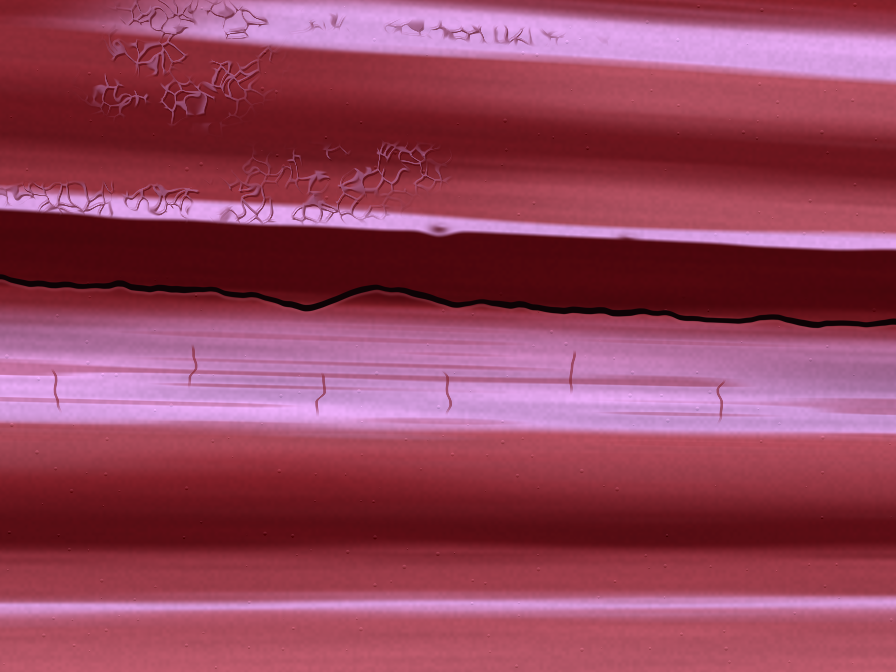
Give the GLSL for this texture, as a WebGL 1 fragment shader.

```glsl
precision highp float;
// Glossy red paint on a horizontal wooden moulding: tilted bands of shade and sheen,
// drawn as a chain of soft colour steps across the profile, then roughened with brush
// streaks, cellular paint wrinkles, small blisters, hairlines and one long dark crack.
uniform vec2 u_resolution;

#define TILT 0.10
#define STREAK_DENSITY 110.0
#define STREAK_SHIFT 0.012
#define WRINKLE_SCALE 52.0
#define BLISTER_SCALE 42.0
#define CRACK_WIDTH 0.0028
#define HAIRLINE_WIDTH 0.0012
#define DEEP vec3(0.30, 0.025, 0.05)
#define RED vec3(0.50, 0.125, 0.16)
#define ROSE vec3(0.72, 0.34, 0.41)
#define MAUVE vec3(0.70, 0.43, 0.62)
#define LILAC vec3(0.86, 0.63, 0.90)

float hash(vec2 p) { return fract(sin(dot(p, vec2(127.1, 311.7))) * 43758.5); }
vec2 hash2(vec2 p) { return vec2(hash(p), hash(p + 37.3)); }

float noise(vec2 p) {
  vec2 i = floor(p), f = fract(p);
  f = f * f * (3.0 - 2.0 * f);
  return mix(mix(hash(i), hash(i + vec2(1, 0)), f.x),
             mix(hash(i + vec2(0, 1)), hash(i + 1.0), f.x), f.y);
}

// Distances to the nearest and second nearest cell points.
vec2 cells(vec2 p) {
  vec2 i = floor(p), d = vec2(9.0);
  for (int y = -1; y <= 1; y++)
    for (int x = -1; x <= 1; x++) {
      vec2 c = i + vec2(x, y);
      float r = length(c + hash2(c) - p);
      d = r < d.x ? vec2(r, d.x) : vec2(d.x, min(d.y, r));
    }
  return d;
}

// Broken worm-like lines along warped cell borders.
float wrinkle(vec2 p) {
  vec2 q = p * WRINKLE_SCALE;
  q += 1.2 * vec2(noise(q * 0.9), noise(q * 0.9 + 19.0));
  vec2 d = cells(q);
  return (1.0 - smoothstep(0.05, 0.2, d.y - d.x)) * smoothstep(0.35, 0.55, noise(q * 0.8 + 5.0));
}

// Straight segments between random heights, for a jagged line.
float jag(float x) {
  float i = floor(x);
  return mix(hash(vec2(i, 3.0)), hash(vec2(i + 1.0, 3.0)), smoothstep(0.1, 0.9, fract(x))) - 0.5;
}

float bump(float v, float centre, float width) {
  float d = (v - centre) / width;
  return exp(-d * d);
}

float blob(vec2 v, vec2 centre, vec2 size) {
  vec2 d = (v - centre) / size;
  return exp(-dot(d, d));
}

// Base colour across the moulding; s runs from the top down, x to the right.
vec3 profile(float s, float x, float edge) {
  float right = smoothstep(0.3, 0.75, x);
  vec3 c = mix(RED, LILAC, smoothstep(0.12, 0.42, x + 2.0 * s) * smoothstep(-0.03, 0.035, s));
  c = mix(c, mix(RED, ROSE, 0.2 + 0.65 * right), smoothstep(0.068, 0.092, s));
  c = mix(c, mix(DEEP, RED, 0.55), smoothstep(0.13, 0.20, s));
  c = mix(c, mix(RED, ROSE, 0.3 + 0.6 * right), smoothstep(0.22, 0.295, s));
  c = mix(c, LILAC, smoothstep(0.315, 0.329, s));
  c = mix(c, DEEP, smoothstep(edge - 0.004, edge + 0.004, s));
  c = mix(c, RED, smoothstep(0.435, 0.47, s));
  c = mix(c, MAUVE, smoothstep(0.455, 0.515, s));
  c = mix(c, LILAC, smoothstep(0.51, 0.60, s));
  c = mix(c, mix(RED, ROSE, 0.75), smoothstep(0.625, 0.655, s));
  c = mix(c, mix(RED, ROSE, 0.35 * right), smoothstep(0.66, 0.73, s));
  c = mix(c, mix(DEEP, RED, 0.25), smoothstep(0.71, 0.785, s));
  c = mix(c, mix(RED, ROSE, 0.5), smoothstep(0.805, 0.85, s));
  c = mix(c, ROSE, smoothstep(0.85, 0.99, s));
  return mix(c, LILAC, 0.9 * bump(s, 0.902, 0.014));
}

void main() {
  vec2 uv = gl_FragCoord.xy / u_resolution;
  vec2 p = gl_FragCoord.xy / u_resolution.y;
  float x = uv.x, t = 1.0 - uv.y, px = 1.0 / u_resolution.y;
  float s = t - TILT * (1.0 - t / 0.85) * (x - 0.5);

  // Brush streaks shift the bands and vary their brightness.
  float fine = noise(vec2(x * 4.0, s * STREAK_DENSITY)) - 0.5;
  float broad = noise(vec2(x * 3.0 + 8.0, s * 34.0)) - 0.5;
  float groove = smoothstep(0.32, 0.345, s) * (1.0 - smoothstep(0.42, 0.46, s));
  float shifted = s + STREAK_SHIFT * (fine + 1.4 * broad) * (1.0 - groove);
  float edge = 0.345 + 0.005 * (noise(vec2(x * 14.0, 2.0)) - 0.5) + 0.008 * bump(x, 0.49, 0.018);
  vec3 color = profile(shifted, x, edge);
  float sheen = bump(s, 0.565, 0.075);
  color *= 1.0 + (0.12 * fine + 0.16 * broad) * (0.5 + sheen);
  color = mix(color, RED, sheen * 0.45 * smoothstep(0.15, 0.4, fine));
  color *= 0.97 + 0.06 * noise(p * 180.0);

  // Wrinkled paint: lit ridges with shadows just beside them.
  float area = blob(vec2(x, t), vec2(0.20, 0.10), vec2(0.10, 0.085));
  area += blob(vec2(x, s), vec2(0.20, 0.323), vec2(0.22, 0.024));
  area += 0.7 * blob(vec2(x, t), vec2(0.40, 0.25), vec2(0.13, 0.04));
  area += 0.55 * blob(vec2(x, s), vec2(0.48, 0.045), vec2(0.28, 0.018));
  area = smoothstep(0.22, 0.6, area * (0.6 + 0.8 * noise(p * 14.0)));
  color = mix(color, DEEP, 0.65 * area * wrinkle(p + vec2(-0.002, 0.003)));
  color = mix(color, MAUVE, 0.65 * area * wrinkle(p));

  // Scattered blisters, one per chosen cell.
  vec2 grid = p * BLISTER_SCALE, cell = floor(grid);
  vec2 off = fract(grid) - 0.25 - 0.5 * hash2(cell);
  float radius = 0.05 + 0.12 * hash(cell + 9.0);
  float chosen = step(0.86, hash(cell + 4.0)) * (1.0 - groove);
  float blister = chosen * (1.0 - smoothstep(radius * 0.5, radius, length(off)));
  color += blister * clamp(off.y / radius, -1.0, 1.0) * vec3(0.20, 0.14, 0.18);

  // Dents on the sharp ridge.
  for (int i = 0; i < 2; i++) {
    vec2 at = vec2(0.49 + 0.21 * float(i), 0.342 + 0.003 * float(i));
    color = mix(color, DEEP, 0.75 * blob(vec2(x, s), at, vec2(0.010, 0.007)));
    color = mix(color, LILAC, 0.7 * blob(vec2(x, s), at + vec2(0.004, -0.006), vec2(0.007, 0.003)));
  }

  // Hairlines running down the pale band.
  for (int i = 0; i < 6; i++) {
    float k = float(i), top = 0.51 + 0.08 * hash(vec2(k, 6.0));
    float at = 0.05 + 0.145 * k + 0.05 * hash(vec2(k, 7.0));
    at += 0.012 * jag(t * 55.0 + k * 31.0) + 0.15 * (hash(vec2(k, 8.0)) - 0.5) * (t - top);
    float span = smoothstep(top, top + 0.01, t) * (1.0 - smoothstep(top + 0.05, top + 0.07, t));
    float line = 1.0 - smoothstep(HAIRLINE_WIDTH, HAIRLINE_WIDTH + px, abs(x - at) * p.x / x);
    color = mix(color, RED, 0.6 * line * span);
  }

  // The long crack at the foot of the groove, with a lit lower lip.
  float crack = 0.418 + 0.066 * x + 0.018 * bump(x, 0.335, 0.032) - 0.019 * bump(x, 0.445, 0.045);
  crack += 0.010 * jag(x * 22.0) + 0.005 * jag(x * 67.0);
  float gap = t - crack, width = CRACK_WIDTH * (0.7 + 0.7 * noise(vec2(x * 30.0, 1.0)));
  color = mix(color, ROSE, 0.3 * bump(gap, 0.006, 0.003));
  color = mix(color, vec3(0.05, 0.01, 0.02), 1.0 - smoothstep(width, width + 1.5 * px, abs(gap)));

  gl_FragColor = vec4(clamp(color, 0.0, 1.0), 1.0);
}
```
